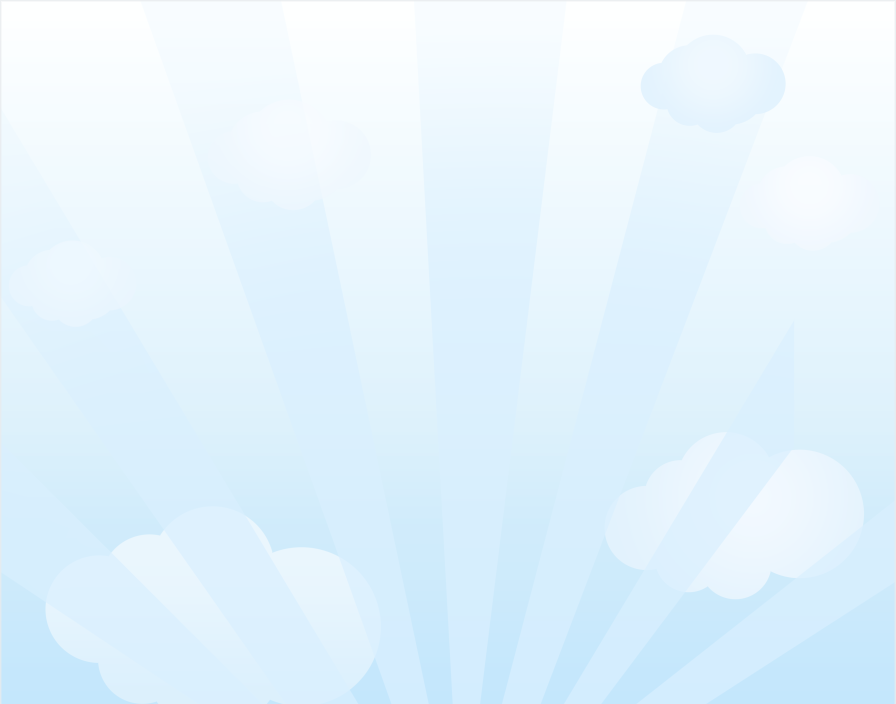
A WebGL 2 fragment shader for this background:

```glsl
#version 300 es
precision highp float;

uniform vec2 u_resolution;
out vec4 fragColor;

// Rays as bottom-left x, left slope, bottom-right x, right slope
const vec4 RAYS[7] = vec4[7](
    vec4(0.282, -1.50, 0.373, -1.00),
    vec4(0.406, -0.70, 0.509, -0.60),
    vec4(0.556, -0.357, 0.609, -0.21),
    vec4(0.643, -0.055, 0.682, 0.123),
    vec4(0.713, 0.262, 0.768, 0.38),
    vec4(0.801, 0.60, 0.854, 0.75),
    vec4(0.904, 1.27, 1.003, 1.55));

// Cloud lobes as centre and radius
const vec3 WIDE[7] = vec3[7](
    vec3(-0.97, -0.02, 0.46), vec3(-0.54, 0.20, 0.42), vec3(0.0, 0.33, 0.53),
    vec3(0.76, -0.17, 0.68), vec3(-0.60, -0.45, 0.38), vec3(0.0, -0.45, 0.60),
    vec3(-0.10, 0.0, 0.50));
const vec3 TILTED[7] = vec3[7](
    vec3(-0.75, -0.06, 0.36), vec3(-0.46, 0.21, 0.31), vec3(-0.07, 0.34, 0.42),
    vec3(0.56, 0.06, 0.55), vec3(-0.39, -0.32, 0.29), vec3(0.01, -0.36, 0.31),
    vec3(-0.15, -0.05, 0.40));
const vec3 SMALL[7] = vec3[7](
    vec3(-0.42, -0.02, 0.20), vec3(-0.20, 0.06, 0.27), vec3(0.0, 0.10, 0.32),
    vec3(0.36, 0.0, 0.26), vec3(-0.20, -0.16, 0.20), vec3(0.03, -0.20, 0.22),
    vec3(0.15, -0.05, 0.30));

float cover(float dist) {
    float pixel = 1.0 / u_resolution.y;
    return 1.0 - smoothstep(-0.7 * pixel, 0.7 * pixel, dist);
}

float cloud(vec2 p, vec2 centre, float size, vec3 lobes[7]) {
    vec2 q = (p - centre) / size;
    float dist = 10.0;
    for (int i = 0; i < 7; i++) {
        dist = min(dist, length(q - lobes[i].xy) - lobes[i].z);
    }
    return cover(dist * size);
}

vec3 sky(float y) {
    vec3 c = mix(vec3(0.77, 0.905, 0.99), vec3(0.815, 0.923, 0.983), smoothstep(0.0, 0.25, y));
    c = mix(c, vec3(0.868, 0.945, 0.985), clamp((y - 0.25) / 0.15, 0.0, 1.0));
    c = mix(c, vec3(0.912, 0.965, 0.995), clamp((y - 0.40) / 0.20, 0.0, 1.0));
    return mix(c, vec3(0.995, 1.0, 1.0), clamp((y - 0.60) / 0.38, 0.0, 1.0));
}

float rays(vec2 p) {
    float mask = 0.0;
    for (int i = 0; i < 7; i++) {
        vec4 r = RAYS[i];
        float left = (r.x + r.y * p.y - p.x) / sqrt(1.0 + r.y * r.y);
        float right = (p.x - r.z - r.w * p.y) / sqrt(1.0 + r.w * r.w);
        float dist = max(left, right);
        if (i == 5) dist = max(dist, p.x - 1.128);
        mask = max(mask, cover(dist));
    }
    float reach = length((p - vec2(0.71, 0.02)) * vec2(0.8, 1.0));
    return mask * mix(0.72, 0.16, smoothstep(0.50, 0.95, reach));
}

// Small cloud with a pale heart and a tinted rim
vec3 puff(vec3 base, vec2 p, vec2 centre, float size, vec3 heart, vec3 rim, float opacity) {
    float shade = smoothstep(0.1, 0.65, length((p - centre) / size - vec2(0.0, 0.15)));
    return mix(base, mix(heart, rim, shade), opacity * cloud(p, centre, size, SMALL));
}

void main() {
    vec2 p = gl_FragCoord.xy / u_resolution.y;
    float aspect = u_resolution.x / u_resolution.y;

    // Sky in faint horizontal bands
    float band = (floor(p.y * 34.0) + 0.5) / 34.0;
    vec3 color = sky(mix(p.y, band, 0.4));

    // Large clouds behind the rays
    vec3 wideTone = mix(vec3(0.87, 0.945, 0.99), vec3(0.925, 0.967, 0.995), smoothstep(0.0, 0.2, p.y));
    color = mix(color, wideTone, 0.92 * cloud(p, vec2(0.302, 0.138), 0.166, WIDE));
    float side = smoothstep(0.0, 0.22, length(p - vec2(1.07, 0.29)));
    vec3 tiltedTone = mix(vec3(0.955, 0.978, 1.0), vec3(0.89, 0.95, 0.992), side);
    color = mix(color, tiltedTone, 0.95 * cloud(p, vec2(1.043, 0.26), 0.166, TILTED));

    color = mix(color, vec3(0.852, 0.938, 0.997), rays(p));

    // Small clouds in front
    vec3 white = vec3(0.978, 0.988, 1.0);
    color = puff(color, p, vec2(0.411, 0.780), 0.187, white, vec3(0.935, 0.968, 0.997), 0.65);
    color = puff(color, p, vec2(1.013, 0.881), 0.166, vec3(0.935, 0.972, 0.998), vec3(0.88, 0.947, 0.995), 0.9);
    color = puff(color, p, vec2(1.150, 0.711), 0.160, white, vec3(0.942, 0.971, 0.998), 0.9);
    color = puff(color, p, vec2(0.103, 0.597), 0.146, vec3(0.945, 0.978, 1.0), vec3(0.92, 0.962, 0.995), 0.7);

    // Thin frame
    float inset = min(min(p.x, aspect - p.x), 1.0 - p.y);
    color = mix(color, vec3(0.91, 0.92, 0.93), 0.8 * cover(inset - 0.002));

    fragColor = vec4(color, 1.0);
}
```
